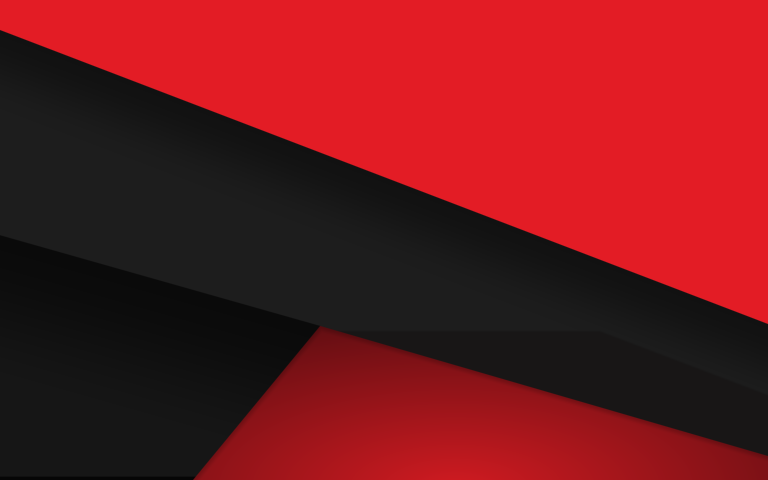
Give the GLSL for this background, as a Shadertoy shader.

```glsl
const vec3 BRIGHT_RED = vec3(0.89, 0.11, 0.145);
const vec3 GLOW_RED = vec3(0.82, 0.105, 0.13);
const vec3 DEEP_RED = vec3(0.34, 0.05, 0.065);
const vec3 CHARCOAL = vec3(0.112);
const vec3 SHADOW = vec3(0.068);
const vec3 FACET = vec3(0.093, 0.087, 0.087);
const vec3 PANEL_TOP = vec3(0.040);
const vec3 PANEL_BASE = vec3(0.087);

// Signed distance to the line a-b, positive on its left side
float lineSide(vec2 p, vec2 a, vec2 b) {
    vec2 dir = normalize(b - a);
    return dot(p - a, vec2(-dir.y, dir.x));
}

// Smooth coverage of the positive side of a distance
float cover(float dist, float softness) {
    return smoothstep(-softness, softness, dist);
}

// Wide elliptical glow fading to deep red
vec3 glowPanel(vec2 p, vec2 center, vec2 squash, float radius) {
    float falloff = length((p - center) * squash) / radius;
    return mix(GLOW_RED, DEEP_RED, clamp(falloff, 0.0, 1.0));
}

void mainImage(out vec4 fragColor, in vec2 fragCoord) {
    vec2 p = fragCoord / iResolution.xy * vec2(1.6, 1.0);
    float edge = 0.75 / iResolution.y;

    // Boundaries shared by the layers
    vec2 corner = vec2(0.667, 0.321);
    float aboveRed = lineSide(p, vec2(0.0, 0.9375), vec2(1.6, 0.325));
    float leftBand = lineSide(p, vec2(0.0, 0.510), corner);
    float rightBand = lineSide(p, corner, vec2(1.6, 0.050));
    float aboveBand = p.x < corner.x ? leftBand : rightBand;
    float leftOfGlow = lineSide(p, vec2(0.402, 0.0), corner);

    // Charcoal band under the shadow of the red sheet
    vec3 color = mix(SHADOW, CHARCOAL, smoothstep(0.0, 0.16, -aboveRed));

    // Slightly darker facet along the lower right
    float belowSlope = -lineSide(p, vec2(1.25, 0.310), vec2(1.6, 0.177));
    float facet = min(0.310 - p.y, belowSlope);
    color = mix(color, FACET, cover(facet, edge * 2.0));

    // Dark lower panel with a thin base line
    vec3 panel = mix(PANEL_TOP, PANEL_BASE, smoothstep(0.0, 0.32, -aboveBand));
    panel *= mix(0.25, 1.0, cover(p.y - 0.007, edge));

    // Glowing red panel with darkened borders
    vec3 glow = glowPanel(p, vec2(0.95, -0.02), vec2(0.42, 1.0), 0.40);
    float inset = min(-aboveBand, -leftOfGlow);
    glow *= mix(0.82, 1.0, smoothstep(0.0, 0.014, inset));

    vec3 lower = mix(glow, panel, cover(leftOfGlow, edge));
    color = mix(lower, color, cover(aboveBand, edge));

    // Flat red sheet on top
    color = mix(color, BRIGHT_RED, cover(aboveRed, edge));
    fragColor = vec4(color, 1.0);
}
```
